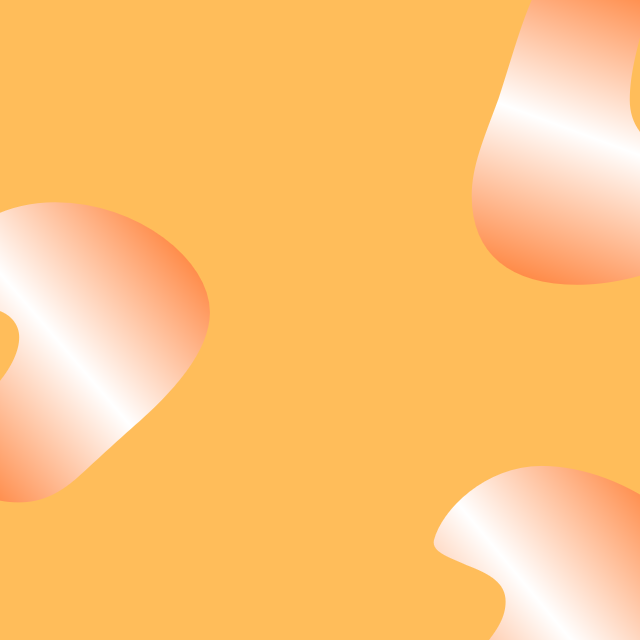
Write a three.js fragment shader that draws this background.

```glsl
// Three glossy kidney-shaped blobs cut off by the borders of a flat amber field.
// Each outline is a closed path of cubic curves, flattened to short segments for
// distance and even-odd inside tests, then filled with an orange-white-orange sheen.

#define AMBER vec3(1.0, 0.741, 0.353)
#define SHEEN_WHITE vec3(1.0, 1.0, 1.0)
#define SHEEN_ORANGE vec3(1.0, 0.55, 0.29)
#define SHEEN_HALF_WIDTH 0.238
#define CURVE_STEPS 16

varying vec2 vUv;

// Path state: current pen position, squared distance, and side (+1 out, -1 in)
vec2 pen;
float nearest;
float side;

void moveTo(vec2 start) {
  pen = start;
  nearest = 1e3;
  side = 1.0;
}

void lineTo(vec2 end) {
  vec2 edge = end - pen;
  vec2 rel = vUv - pen;
  vec2 gap = rel - edge * clamp(dot(rel, edge) / max(dot(edge, edge), 1e-9), 0.0, 1.0);
  nearest = min(nearest, dot(gap, gap));
  // Flip the side for each edge crossed by a ray to the right
  if ((pen.y > vUv.y) != (end.y > vUv.y)) {
    if (rel.x < edge.x * rel.y / edge.y) side = -side;
  }
  pen = end;
}

void curveTo(vec2 b, vec2 c, vec2 d) {
  vec2 a = pen;
  for (int i = 1; i <= CURVE_STEPS; i++) {
    float t = float(i) / float(CURVE_STEPS);
    float s = 1.0 - t;
    lineTo(s * s * s * a + 3.0 * s * s * t * b + 3.0 * s * t * t * c + t * t * t * d);
  }
}

// Fills the traced path; the white ridge passes through a point, across the normal
vec3 fillSheen(vec3 under, vec2 ridgePoint, float normalDegrees, float pixel) {
  float angle = radians(normalDegrees);
  float offset = abs(dot(vUv - ridgePoint, vec2(cos(angle), sin(angle))));
  vec3 sheen = mix(SHEEN_WHITE, SHEEN_ORANGE, min(offset / SHEEN_HALF_WIDTH, 1.0));
  float coverage = clamp(0.5 - side * sqrt(nearest) / pixel, 0.0, 1.0);
  return mix(under, sheen, coverage);
}

void traceLeftBlob() {
  moveTo(vec2(-0.078, 0.602));
  curveTo(vec2(-0.052, 0.651), vec2(0.013, 0.684), vec2(0.086, 0.684));
  curveTo(vec2(0.215, 0.684), vec2(0.328, 0.594), vec2(0.328, 0.512));
  curveTo(vec2(0.328, 0.451), vec2(0.270, 0.387), vec2(0.208, 0.333));
  curveTo(vec2(0.182, 0.310), vec2(0.156, 0.286), vec2(0.130, 0.262));
  curveTo(vec2(0.094, 0.228), vec2(0.065, 0.215), vec2(0.029, 0.215));
  curveTo(vec2(-0.010, 0.215), vec2(-0.052, 0.229), vec2(-0.078, 0.271));
  // Notch
  curveTo(vec2(-0.078, 0.323), vec2(-0.026, 0.371), vec2(0.0, 0.405));
  curveTo(vec2(0.017, 0.426), vec2(0.030, 0.451), vec2(0.030, 0.473));
  curveTo(vec2(0.030, 0.492), vec2(0.018, 0.507), vec2(0.0, 0.514));
  curveTo(vec2(-0.039, 0.536), vec2(-0.078, 0.557), vec2(-0.078, 0.602));
}

void traceUpperBlob() {
  moveTo(vec2(0.859, 1.052));
  curveTo(vec2(0.823, 1.0), vec2(0.807, 0.932), vec2(0.779, 0.846));
  curveTo(vec2(0.755, 0.781), vec2(0.737, 0.740), vec2(0.737, 0.694));
  curveTo(vec2(0.737, 0.603), vec2(0.797, 0.555), vec2(0.902, 0.555));
  curveTo(vec2(0.953, 0.555), vec2(1.003, 0.568), vec2(1.042, 0.583));
  lineTo(vec2(1.042, 0.759));
  // Notch
  curveTo(vec2(1.005, 0.781), vec2(0.984, 0.805), vec2(0.984, 0.844));
  curveTo(vec2(0.984, 0.883), vec2(0.995, 0.924), vec2(1.009, 0.974));
  lineTo(vec2(1.029, 1.052));
  lineTo(vec2(0.859, 1.052));
}

void traceLowerBlob() {
  moveTo(vec2(1.042, 0.199));
  curveTo(vec2(0.983, 0.245), vec2(0.911, 0.272), vec2(0.846, 0.272));
  curveTo(vec2(0.758, 0.272), vec2(0.690, 0.203), vec2(0.678, 0.156));
  // Notch
  curveTo(vec2(0.674, 0.137), vec2(0.703, 0.129), vec2(0.729, 0.117));
  curveTo(vec2(0.766, 0.103), vec2(0.790, 0.089), vec2(0.790, 0.060));
  curveTo(vec2(0.790, 0.036), vec2(0.777, 0.017), vec2(0.764, 0.0));
  lineTo(vec2(0.729, -0.042));
  lineTo(vec2(1.042, -0.042));
  lineTo(vec2(1.042, 0.199));
}

void main() {
  float pixel = max(fwidth(vUv.x), 1e-5);
  vec3 color = AMBER;

  traceLeftBlob();
  color = fillSheen(color, vec2(0.0, 0.573), 40.6, pixel);
  traceUpperBlob();
  color = fillSheen(color, vec2(0.779, 0.839), 69.7, pixel);
  traceLowerBlob();
  color = fillSheen(color, vec2(0.714, 0.215), 39.7, pixel);

  gl_FragColor = vec4(color, 1.0);
}
```
